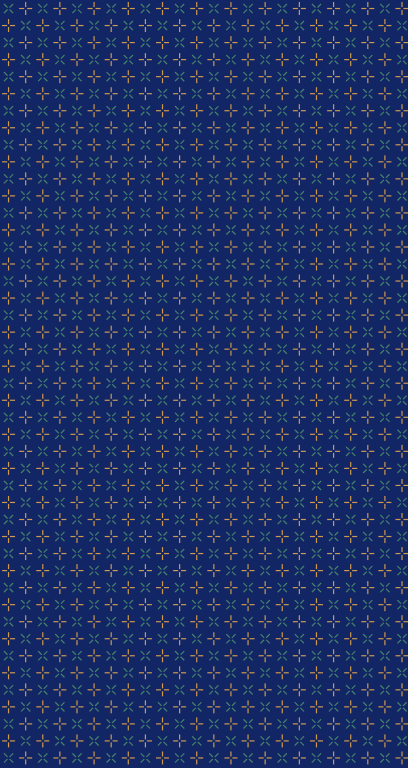
Write a WebGL 2 fragment shader that draws this pattern.

```glsl
#version 300 es
precision highp float;
// Navy cloth with a checkerboard of fine tan plus signs and teal diagonal crosses.

uniform vec2 u_resolution;
out vec4 fragColor;

const vec2 REPEATS = vec2(23.85, 45.09); // cells across and down
const float LINE_WIDTH = 0.07;           // all lengths in cells
const float ARM_START = 0.085;
const float ARM_END = 0.38;

const vec3 NAVY = vec3(0.07, 0.15, 0.40);
const vec3 TAN = vec3(0.81, 0.60, 0.31);
const vec3 TEAL = vec3(0.28, 0.51, 0.42);

// Share of a pixel-wide window around x that lies between lo and hi.
float coverage(float x, float lo, float hi, float pixel) {
    float overlap = min(x + 0.5 * pixel, hi) - max(x - 0.5 * pixel, lo);
    return clamp(overlap / pixel, 0.0, 1.0);
}

// Two opposite arms along the x axis, with a gap at the centre.
float armPair(vec2 p, float pixel) {
    float across = coverage(p.y, -0.5 * LINE_WIDTH, 0.5 * LINE_WIDTH, pixel);
    float along = coverage(abs(p.x), ARM_START, ARM_END, pixel);
    return across * along;
}

// Four arms at right angles.
float openCross(vec2 p, float pixel) {
    return max(armPair(p, pixel), armPair(p.yx, pixel));
}

vec2 rotateEighth(vec2 p) {
    return vec2(p.x + p.y, p.y - p.x) * 0.70711;
}

void main() {
    // Cells are counted from the upper left corner.
    vec2 uv = gl_FragCoord.xy / u_resolution;
    vec2 grid = vec2(uv.x, 1.0 - uv.y) * REPEATS;
    vec2 cell = floor(grid);
    vec2 p = fract(grid) - 0.5;
    float pixel = max(REPEATS.x / u_resolution.x, REPEATS.y / u_resolution.y);

    // Upright and diagonal crosses alternate in both directions.
    bool upright = mod(cell.x + cell.y, 2.0) > 0.5;
    vec2 q = upright ? p : rotateEighth(p);
    vec3 thread = upright ? TAN : TEAL;

    fragColor = vec4(mix(NAVY, thread, openCross(q, pixel)), 1.0);
}
```
